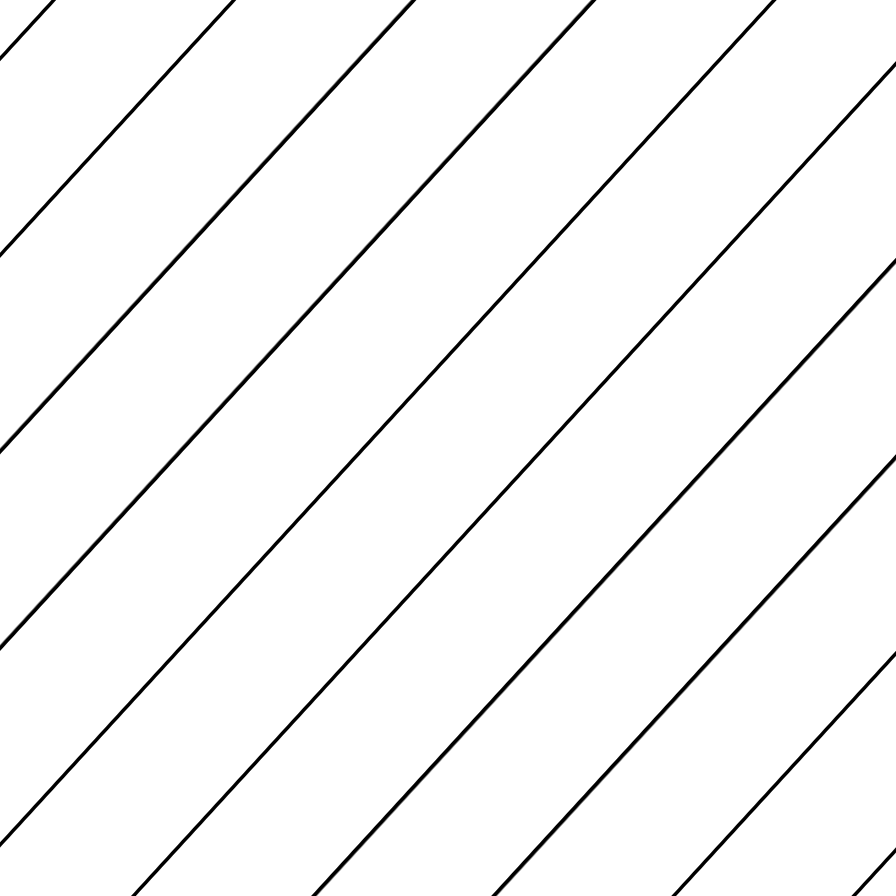
This pattern is drawn by a WebGL 1 fragment shader. Its source:

```glsl
precision highp float;
// Thin black diagonal rules on white, evenly spaced and rising to the right.
// Distance to the nearest rule comes from a rotated, repeated coordinate;
// every second pair of rules carries a faint grey fringe along one side.

uniform vec2 u_resolution;

const float ANGLE = 47.5;          // slope of the rules in degrees
const float SPACING = 0.1482;      // perpendicular gap between rules
const float PHASE = 0.299;         // first rule, in gaps from the top left
const float LINE_WIDTH = 0.0039;
const float FRINGE_WIDTH = 0.0009;
const float FRINGE_STRENGTH = 0.5;
const vec3 PAPER = vec3(1.0);
const vec3 INK = vec3(0.0);

// Position across the rules, measured from the top left corner.
float acrossRules(vec2 p, float angle) {
  return dot(vec2(p.x, 1.0 - p.y), vec2(sin(angle), cos(angle)));
}

// Antialiased coverage of a band centred on zero.
float band(float d, float width, float pixel) {
  return clamp((0.5 * width - abs(d)) / pixel + 0.5, 0.0, 1.0);
}

// Side of the fringe for a rule: -1 upper left, 1 lower right, 0 none.
float fringeSide(float index) {
  float hasFringe = step(2.0, mod(index, 4.0));
  return hasFringe * (index < 4.0 ? -1.0 : 1.0);
}

void main() {
  vec2 p = gl_FragCoord.xy / u_resolution;
  float pixel = 1.0 / min(u_resolution.x, u_resolution.y);

  // Nearest rule and signed distance to it
  float t = acrossRules(p, radians(ANGLE)) / SPACING - PHASE;
  float index = floor(t + 0.5);
  float d = (t - index) * SPACING;

  // Solid rule with its one-sided fringe
  float side = fringeSide(index);
  float rule = band(d, LINE_WIDTH, pixel);
  float widened = band(d - 0.5 * side * FRINGE_WIDTH,
                       LINE_WIDTH + abs(side) * FRINGE_WIDTH, pixel);
  float ink = mix(rule, max(rule, widened), FRINGE_STRENGTH);

  gl_FragColor = vec4(mix(PAPER, INK, ink), 1.0);
}
```
